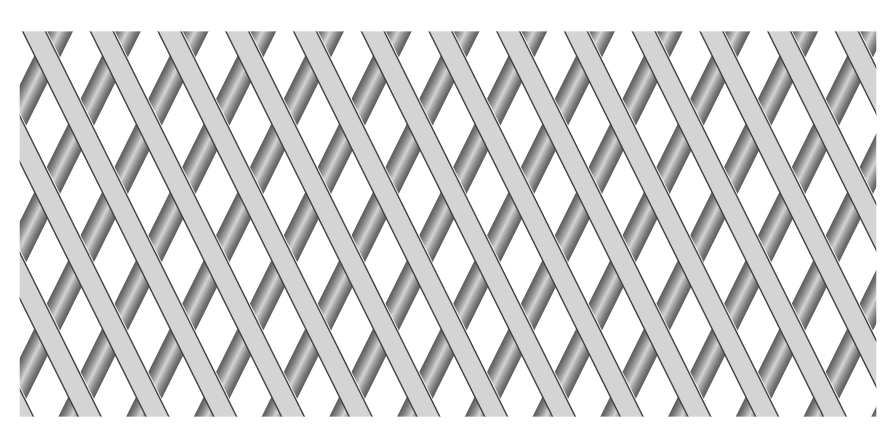
Reproduce this pattern procedurally as a WebGL 2 fragment shader.

```glsl
#version 300 es
precision highp float;

uniform vec2 u_resolution;
out vec4 fragColor;

// Lengths in canvas heights
const vec2 PANEL_HALF_SIZE = vec2(0.956, 0.430);
const float PERIOD = 0.1512;
const float LEAN = 0.496;  // sideways run per unit of height

// Lengths in periods, measured horizontally
const float SLAT_PHASE = 0.300;
const float SLAT_HALF_WIDTH = 0.180;
const float OUTLINE_WIDTH = 0.023;
const float GAP_WIDTH = 0.014;
const float ROD_PHASE = -0.144;
const float ROD_HALF_WIDTH = 0.197;
const float ROD_FALLOFF = 1.3;

const vec3 PAPER = vec3(1.0);
const vec3 SLAT_GREY = vec3(0.83);
const vec3 OUTLINE_GREY = vec3(0.25);
const vec3 ROD_EDGE = vec3(0.37);
const vec3 ROD_HIGHLIGHT = vec3(0.83);

// Signed offset from the nearest stripe centre, in periods
float stripeOffset(float across, float phase) {
    return fract(across / PERIOD - phase + 0.5) - 0.5;
}

// Smooth coverage of the inside of a signed distance
float coverage(float dist, float pixel) {
    return clamp(0.5 - dist / pixel, 0.0, 1.0);
}

void main() {
    vec2 p = (gl_FragCoord.xy - 0.5 * u_resolution) / u_resolution.y;
    float pixel = 1.0 / u_resolution.y;
    float stripePixel = 1.1 * pixel / PERIOD;

    // Round rods behind, rising to the right
    float rod = abs(stripeOffset(p.x - LEAN * p.y, ROD_PHASE));
    float sheen = pow(max(1.0 - rod / ROD_HALF_WIDTH, 0.0), ROD_FALLOFF);
    vec3 rodColor = mix(ROD_EDGE, ROD_HIGHLIGHT, sheen);
    vec3 color = mix(PAPER, rodColor, coverage(rod - ROD_HALF_WIDTH, stripePixel));

    // Flat slats in front, with a thin gap on their right side
    float slat = stripeOffset(p.x + LEAN * p.y, SLAT_PHASE);
    float slatEdge = abs(slat) - SLAT_HALF_WIDTH;
    float gapEdge = max(slatEdge - GAP_WIDTH, -slat);
    color = mix(color, PAPER, coverage(gapEdge, stripePixel));
    color = mix(color, OUTLINE_GREY, coverage(slatEdge, stripePixel));
    color = mix(color, SLAT_GREY, coverage(slatEdge + OUTLINE_WIDTH, stripePixel));

    // Clip to the panel
    vec2 border = abs(p) - PANEL_HALF_SIZE;
    color = mix(PAPER, color, coverage(max(border.x, border.y), pixel));

    fragColor = vec4(color, 1.0);
}
```
